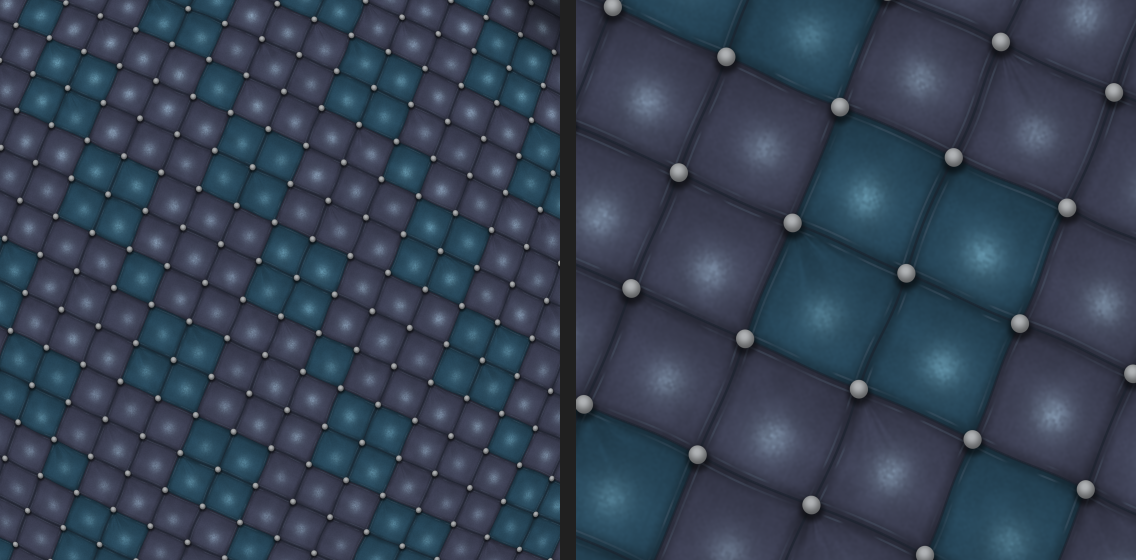
Left: the whole. Right: its middle third, enlarged.
This pattern is drawn by a Shadertoy shader. Its source:

```glsl
// Tufted leather: a tilted, gently bulging quilt of violet and teal pads with metal studs.

// Lattice: columns map canvas axes to pad units (about 13.6 pads per canvas)
const mat2 TO_PADS = mat2(12.5, -5.43, 5.12, 12.27);
const vec2 LATTICE_ORIGIN = vec2(0.530, 0.496);
const vec2 BULGE_CENTER = vec2(0.452, 0.512);
const float BULGE = 0.22;
const float SEAM_SWAY = 0.06;
const float CHECK_PERIOD = 5.0;

// Sizes in pad units
const float STUD_RADIUS = 0.074;
const float SEAM_WIDTH = 0.010;
const float WELT_OFFSET = 0.045;
const float WELT_WIDTH = 0.008;
const float GRAIN_SCALE = 38.0;

// Colours
const vec3 VIOLET = vec3(0.228, 0.238, 0.315);
const vec3 TEAL = vec3(0.142, 0.262, 0.335);
const vec3 SHEEN = vec3(0.27, 0.34, 0.35);
const vec3 SEAM = vec3(0.105, 0.135, 0.180);
const vec3 WELT = vec3(0.31, 0.37, 0.44);
const vec3 STUD = vec3(0.60, 0.61, 0.62);
const float PI = 3.14159265;

float hash(vec2 p) {
    vec3 q = fract(vec3(p.xyx) * 0.1031);
    q += dot(q, q.yzx + 33.33);
    return fract((q.x + q.y) * q.z);
}

float noise(vec2 p) {
    vec2 i = floor(p), f = fract(p);
    f = f * f * (3.0 - 2.0 * f);
    return mix(mix(hash(i), hash(i + vec2(1, 0)), f.x),
               mix(hash(i + vec2(0, 1)), hash(i + vec2(1, 1)), f.x), f.y);
}

// Pad coordinates, with spacing tightening away from the bulge
vec2 padCoords(vec2 p) {
    vec2 d = p - BULGE_CENTER;
    float r = length(d);
    return TO_PADS * (p - LATTICE_ORIGIN + d * BULGE * r * r * r);
}

// Bands one, two and two pads wide; a pad is teal where both its bands agree
vec2 bandIndex(vec2 pad) {
    return floor((mod(pad - 1.0, CHECK_PERIOD) + 1.0) * 0.5 + 0.01);
}

float line(float d, float halfWidth, float aa) {
    return 1.0 - smoothstep(halfWidth - aa, halfWidth + aa, abs(d));
}

vec3 leather(vec2 uv, vec2 p, float aa) {
    vec2 pad = floor(uv), c = uv - pad - 0.5;
    vec2 edge = 0.5 - abs(c);
    float e = min(edge.x, edge.y);
    float seed = hash(pad + 40.0);
    vec2 band = bandIndex(pad);
    float isTeal = band.x == band.y ? 1.0 : 0.0;
    float grain = noise(uv * GRAIN_SCALE);
    float mottle = noise(uv * 5.0 + 17.0);

    // Pad body, sinking into seams and corners
    vec3 col = mix(VIOLET, TEAL, isTeal) * (0.95 + 0.10 * mottle) * (0.97 + 0.06 * grain);
    col *= mix(0.74, 1.0, smoothstep(0.0, 0.13, e));
    col *= 1.0 - 0.16 * exp(-dot(edge, edge) / 0.03);
    col *= 0.93 + 0.09 * smoothstep(-0.5, 0.0, c.y);

    // Creases running out from the pad corner
    vec2 ray = c + 0.5;
    float angle = atan(ray.y, ray.x);
    float fold = noise(vec2(angle * 11.0 + seed * 30.0, length(ray) * 2.0)) - 0.5;
    float foldAmount = smoothstep(0.5, 1.0, hash(pad + 91.0))
                     * smoothstep(0.06, 0.20, length(ray)) * smoothstep(0.75, 0.2, length(ray));
    col *= 1.0 + 0.22 * fold * foldAmount;

    // Fine-grained sheen, its place and strength varying per pad
    vec2 shift = vec2(hash(pad + 7.0), hash(pad + 23.0)) - 0.5;
    vec2 g = c - vec2(0.03, 0.07) - 0.12 * shift;
    float r2 = dot(g, g);
    float strength = mix(0.75, 1.15, seed) * mix(1.15, 0.85, p.y);
    strength *= 1.0 - 0.15 * isTeal;
    float core = exp(-r2 / 0.018) * (0.66 + 0.48 * grain);
    float halo = 0.25 * exp(-r2 / 0.075);
    col += SHEEN * strength * (core * 0.56 + halo);

    // Worn welts beside the dark seam
    float wear = smoothstep(0.25, 0.8, noise(uv * vec2(7.0, 6.0) + seed * 9.0));
    float welt = line(e - WELT_OFFSET, WELT_WIDTH, aa);
    col = mix(col, WELT, 0.38 * welt * wear);
    return mix(col, SEAM, 0.65 * line(e, SEAM_WIDTH, aa));
}

void mainImage(out vec4 fragColor, in vec2 fragCoord) {
    vec2 p = fragCoord / iResolution.xy;
    p.y = 1.0 - p.y;
    float aa = 13.6 / iResolution.y;
    vec2 uv = padCoords(p);

    // Seams sway between studs but meet exactly at them
    vec2 sway = vec2(noise(uv * 0.9), noise(uv * 0.9 + 50.0)) - 0.5;
    vec3 col = leather(uv + SEAM_SWAY * sway * sin(PI * uv.yx), p, 0.7 * aa);

    // Studs: contact shadow, then a domed cap lit from above
    vec2 s = uv - round(uv);
    float d = length(s);
    float shadow = length(s - vec2(0.015, 0.03));
    col *= 1.0 - 0.45 * smoothstep(STUD_RADIUS * 1.8, STUD_RADIUS * 0.8, shadow);
    float glint = length(s + vec2(0.015, 0.018)) / STUD_RADIUS;
    vec3 cap = STUD * mix(1.14, 0.64, smoothstep(0.1, 1.35, glint));
    col = mix(col, cap, 1.0 - smoothstep(STUD_RADIUS - 0.7 * aa, STUD_RADIUS + 0.7 * aa, d));

    // Deep shade in the upper right corner
    col *= 1.0 - 0.45 * smoothstep(0.15, 0.0, length(p - vec2(1.0, 0.0)));
    fragColor = vec4(col, 1.0);
}
```
